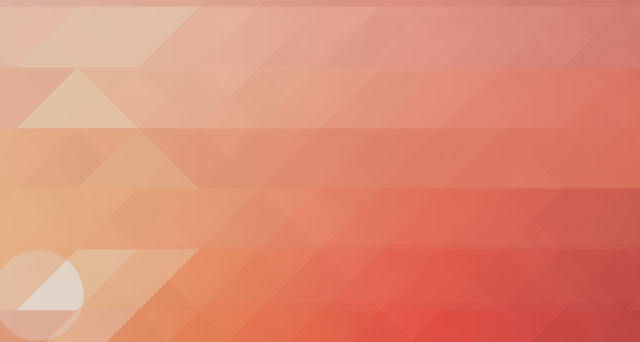
Reproduce this background procedurally as a Shadertoy shader.

```glsl
// A warm geometric backdrop: a cream-to-red colour field sampled per slanted cell.
// Two row grids of slightly different height overlap, with faint triangle facets,
// a few pale slanted panels and a soft translucent disc in the lower left.

#define CELL 0.1775
#define ORIGIN vec2(0.049, 0.0195)
#define FINE_CELL 0.1677
#define FINE_ORIGIN vec2(0.049, 0.044)
#define ROW_FLATNESS 0.85
#define STRIP_FLATNESS 0.6
#define FINE_MIX 0.3
#define FACET_STRENGTH 0.022
#define DISC_CENTRE vec2(0.112, 0.863)
#define DISC_RADIUS 0.132

float hash(vec2 cell) {
    vec3 h = fract(vec3(cell.xyx) * 0.1031);
    h += dot(h, h.yzx + 33.33);
    return fract((h.x + h.y) * h.z);
}

// Four evenly spaced colour stops across the width
vec3 ramp(vec3 a, vec3 b, vec3 c, vec3 d, float x) {
    float t = clamp(x, 0.0, 1.0) * 3.0;
    vec3 col = mix(a, b, clamp(t, 0.0, 1.0));
    col = mix(col, c, clamp(t - 1.0, 0.0, 1.0));
    return mix(col, d, clamp(t - 2.0, 0.0, 1.0));
}

// Smooth colour field; x spans the width, y runs down from the top
vec3 field(float x, float y) {
    vec3 top   = ramp(vec3(.88,.73,.65), vec3(.89,.69,.60), vec3(.88,.58,.52), vec3(.82,.49,.44), x);
    vec3 upper = ramp(vec3(.89,.73,.62), vec3(.89,.68,.57), vec3(.89,.56,.47), vec3(.85,.44,.37), x);
    vec3 mid   = ramp(vec3(.89,.68,.53), vec3(.88,.59,.47), vec3(.88,.50,.41), vec3(.85,.44,.36), x);
    vec3 lower = ramp(vec3(.89,.70,.53), vec3(.89,.60,.45), vec3(.89,.43,.35), vec3(.78,.35,.31), x);
    vec3 base  = ramp(vec3(.88,.68,.52), vec3(.89,.49,.33), vec3(.89,.31,.27), vec3(.73,.27,.26), x);
    vec3 col = mix(top, upper, clamp((y - 0.11) / 0.175, 0.0, 1.0));
    col = mix(col, mid,   clamp((y - 0.285) / 0.175, 0.0, 1.0));
    col = mix(col, lower, clamp((y - 0.46) / 0.18, 0.0, 1.0));
    return mix(col, base, clamp((y - 0.64) / 0.31, 0.0, 1.0));
}

// Random lightness of the triangle holding grid point q
float facet(vec2 q) {
    float slash = floor(q.x + q.y);
    float backslash = floor(q.x - q.y);
    return hash(vec2(slash, backslash) + 40.0 + 7.0 * floor(q.y)) - 0.5;
}

// Field sampled near the centre of the slanted cell holding p
vec3 cellColour(vec2 p, vec2 origin, float size, float stripFlatness, float aspect) {
    vec2 q = (p - origin) / size;
    float row = floor(q.y);
    vec2 centre = vec2(floor(q.x + q.y) - row, row + 0.5);
    vec2 at = mix(q, centre, vec2(stripFlatness, ROW_FLATNESS)) * size + origin;
    return field(at.x / aspect, at.y) + FACET_STRENGTH * facet(q);
}

// 1 inside one row, between two rising diagonals
float panel(vec2 q, float row, float from, float to) {
    float s = q.x + q.y;
    return float(floor(q.y) == row && s >= from && s < to);
}

vec3 scene(vec2 p, float aspect) {
    vec3 col = mix(cellColour(p, ORIGIN, CELL, STRIP_FLATNESS, aspect),
                   cellColour(p, FINE_ORIGIN, FINE_CELL, 0.0, aspect), FINE_MIX);
    vec2 q = (p - ORIGIN) / CELL;
    float leftOfFall = float(q.x < q.y);

    // Thin strip along the top
    col *= q.y < 0.0 ? vec3(0.97, 0.95, 0.96) : vec3(1.0);

    // Pale and dark panels on the left
    col = mix(col, vec3(.88,.78,.68), 0.55 * panel(q, 0.0, 1.0, 3.0));
    col = mix(col, vec3(.87,.65,.56), 0.60 * panel(q, 1.0, -9.0, 2.0));
    col = mix(col, vec3(.88,.79,.66), 0.65 * panel(q, 1.0, 2.0, 9.0) * leftOfFall);
    col = mix(col, vec3(.88,.71,.56), 0.50 * panel(q, 2.0, 4.0, 9.0) * leftOfFall);
    col = mix(col, vec3(.88,.82,.72), 0.35 * panel(q, 4.0, 5.0, 7.0));
    col = mix(col, vec3(.88,.82,.72), 0.25 * panel(q, 4.0, 5.0, 6.0));
    col = mix(col, vec3(.84,.52,.45), 0.55 * panel(q, 5.0, -9.0, 6.0));
    col = mix(col, vec3(.88,.71,.62), 0.65 * panel(q, 5.0, 6.0, 7.0));

    // Translucent disc with a warm halo and a bright slanted slice
    float d = length(p - DISC_CENTRE) - DISC_RADIUS;
    float disc = smoothstep(0.004, -0.004, d);
    col = mix(col, vec3(.90,.70,.47), 0.2 * exp(-max(d, 0.0) * 18.0) * (1.0 - disc));
    col = mix(col, vec3(.88,.83,.79), 0.38 * disc);
    return mix(col, vec3(.88,.86,.84), 0.65 * disc * panel(q, 4.0, 5.0, 6.0));
}

void mainImage(out vec4 fragColor, in vec2 fragCoord) {
    float aspect = iResolution.x / iResolution.y;
    vec3 sum = vec3(0.0);
    // Nine samples smooth every edge
    for (int i = 0; i < 9; i++) {
        vec2 offset = vec2(float(i % 3), float(i / 3)) / 3.0 - 1.0 / 3.0;
        vec2 p = (fragCoord + offset) / iResolution.y;
        sum += scene(vec2(p.x, 1.0 - p.y), aspect);
    }
    fragColor = vec4(sum / 9.0, 1.0);
}
```
